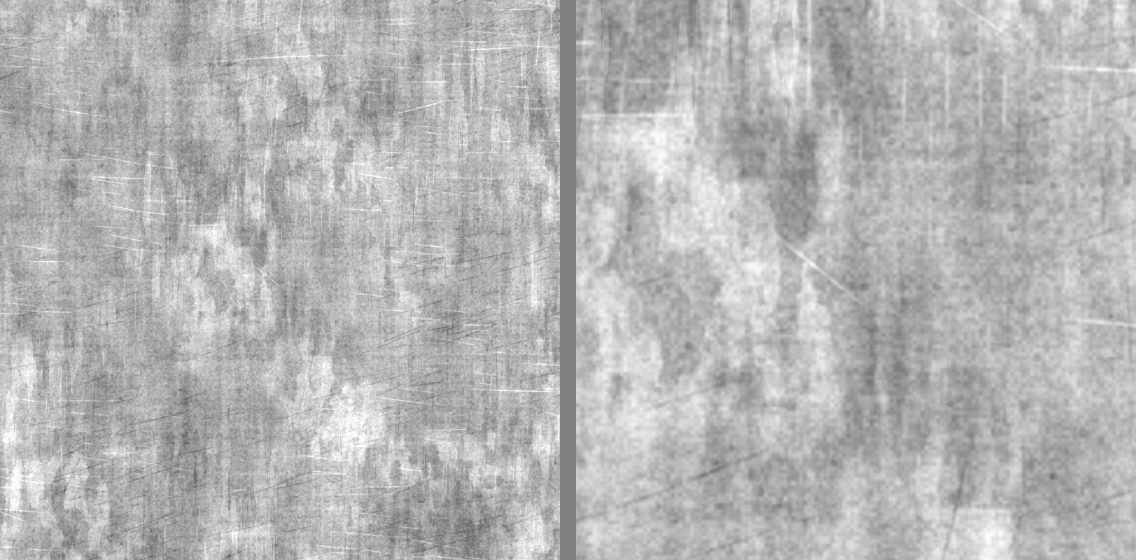
Left: the whole. Right: its middle third, enlarged.
A three.js fragment shader for this texture:

```glsl
// Worn grey plaster: cloudy tone, ragged paint dabs and brushed streaks,
// with peeled patches, vertical drips, clustered scratches and fine grain.
// Each layer is noise or a jittered cell grid that shifts one grey value.
varying vec2 vUv;

const float BASE_GREY = 0.702;
const vec3 TINT = vec3(1.0);

// Three random values per cell, without sine
vec3 hash3(vec2 p) {
  vec3 q = fract(p.xyx * vec3(0.1031, 0.1030, 0.0973));
  q += dot(q, q.yxz + 33.33);
  return fract((q.xxy + q.yzz) * q.zyx);
}

float noise(vec2 p) {
  vec2 cell = floor(p);
  vec2 f = fract(p);
  f = f * f * (3.0 - 2.0 * f);
  float low = mix(hash3(cell).x, hash3(cell + vec2(1.0, 0.0)).x, f.x);
  float high = mix(hash3(cell + vec2(0.0, 1.0)).x, hash3(cell + 1.0).x, f.x);
  return mix(low, high, f.y);
}

float fbm(vec2 p) {
  float sum = 0.0;
  float weight = 0.516;
  for (int i = 0; i < 5; i++) {
    sum += weight * noise(p);
    p = p * 2.03 + vec2(17.3, 9.1);
    weight *= 0.5;
  }
  return sum;
}

// Noise centred on zero
float sway(vec2 p) { return fbm(p) - 0.5; }

vec2 rotate(vec2 p, float angle) {
  float c = cos(angle);
  float s = sin(angle);
  return vec2(c * p.x + s * p.y, c * p.y - s * p.x);
}

// Random upright boxes with ragged edges, each lighter or darker
float paintDabs(vec2 uv, float cells, float seed) {
  vec2 ragged = vec2(sway(uv * vec2(28.0, 60.0) + seed), sway(uv * vec2(75.0, 16.0) - seed));
  vec2 g = uv * cells + ragged * vec2(0.45, 0.75);
  float sum = 0.0;
  for (int j = -1; j <= 1; j++) {
    for (int i = -1; i <= 1; i++) {
      vec2 id = floor(g) + vec2(float(i), float(j));
      vec3 place = hash3(id + seed);
      vec3 form = hash3(id + seed + 57.0);
      vec2 d = abs(g - id - place.xy) - mix(vec2(0.1), vec2(0.5, 0.6), form.xy);
      float inside = 1.0 - smoothstep(-0.07, 0.05, max(d.x, d.y));
      sum += inside * (place.z - 0.5);
    }
  }
  return sum;
}

// Thin, slightly bent, tapered lines gathered into clusters
float scratches(vec2 uv, float angle, vec2 cells, float tilt, float share, float width, float seed) {
  vec2 p = rotate(uv, angle);
  float cover = 0.0;
  for (int j = -1; j <= 1; j++) {
    for (int i = -1; i <= 1; i++) {
      vec2 id = floor(p * cells) + vec2(float(i), float(j));
      vec3 place = hash3(id + seed);
      vec3 form = hash3(id + seed + 91.0);
      vec2 center = (id + place.xy) / cells;
      vec2 d = p - center;
      float reach = mix(0.2, 0.95, form.y) / cells.x;
      float path = (form.x - 0.5) * tilt * d.x + (place.z - 0.5) * 0.9 * d.x * d.x;
      float line = 1.0 - smoothstep(0.0, width, abs(d.y - path));
      float taper = 1.0 - smoothstep(0.3, 1.0, abs(d.x) / reach);
      float cluster = smoothstep(0.4, 0.75, noise(center * 4.5 + seed));
      float present = step(form.z, share * cluster);
      cover = max(cover, line * taper * present * mix(0.45, 1.0, place.z));
    }
  }
  return cover * smoothstep(0.15, 0.55, noise(p * vec2(50.0, 190.0) + seed));
}

// Soft-edged region broken up by a second, finer field
float wornPatch(vec2 uv, vec2 region, vec2 chips, float seed) {
  float area = smoothstep(0.5, 0.69, fbm(uv * region + seed));
  return area * smoothstep(0.42, 0.58, fbm(uv * chips - seed));
}

float stain(vec2 uv, vec2 center, vec2 radius) {
  vec2 d = rotate(uv - center, 0.25) / radius;
  return 1.0 - smoothstep(0.85, 1.05, length(d) + 0.5 * sway(uv * 70.0));
}

void main() {
  vec2 uv = vUv;
  float grey = BASE_GREY;

  // Clouds, mottling and brushed streaks
  grey += 0.18 * sway(uv * vec2(5.0, 4.0) + 3.0);
  grey += 0.20 * sway(uv * vec2(24.0, 11.0) + 41.0);
  grey += 0.17 * sway(uv * vec2(120.0, 9.0) + 13.0);
  grey += 0.12 * sway(uv * vec2(9.0, 130.0) + 29.0);

  // Paint dabs in two sizes
  grey += 0.085 * paintDabs(uv, 6.0, 5.0);
  grey += 0.075 * paintDabs(uv, 13.0, 23.0);

  // Pale peeling, dark wear and vertical drips
  grey += 0.15 * wornPatch(uv, vec2(5.0, 6.0), vec2(48.0, 26.0), 7.0);
  grey -= 0.09 * wornPatch(uv, vec2(6.0, 5.0), vec2(60.0, 24.0), 61.0);
  float dripArea = smoothstep(0.58, 0.78, noise(uv * vec2(7.0, 6.0) + 83.0));
  grey += 0.10 * dripArea * smoothstep(0.52, 0.57, fbm(uv * vec2(65.0, 8.0) + 19.0));

  // Dark scratches: sloping, steep and upright
  grey -= 0.12 * scratches(uv, 0.28, vec2(9.0, 70.0), 0.25, 0.75, 0.0026, 11.0);
  grey -= 0.10 * scratches(uv, 1.25, vec2(7.0, 26.0), 0.40, 0.40, 0.0022, 37.0);
  grey -= 0.09 * scratches(uv, 1.57, vec2(10.0, 70.0), 0.10, 0.60, 0.0024, 71.0);

  // Light scratches: short brushed groups, then a few long ones
  grey += 0.17 * scratches(uv, -0.08, vec2(11.0, 75.0), 0.22, 0.55, 0.0024, 47.0);
  grey += 0.13 * scratches(uv, 1.52, vec2(14.0, 60.0), 0.15, 0.40, 0.0024, 53.0);
  grey += 0.26 * scratches(uv, 0.12, vec2(5.0, 16.0), 0.30, 0.35, 0.0025, 67.0);
  grey += 0.20 * scratches(uv, -0.45, vec2(6.0, 11.0), 0.50, 0.25, 0.0022, 97.0);

  // Pits, one oval stain and fine grain
  grey -= 0.09 * smoothstep(0.84, 0.95, noise(uv * 115.0 + 31.0));
  grey -= 0.12 * stain(uv, vec2(0.88, 0.14), vec2(0.019, 0.012));
  grey += 0.10 * (noise(uv * 240.0) - 0.5) + 0.11 * (noise(uv * 430.0 + 9.0) - 0.5);

  gl_FragColor = vec4(TINT * clamp(grey, 0.42, 0.98), 1.0);
}
```
